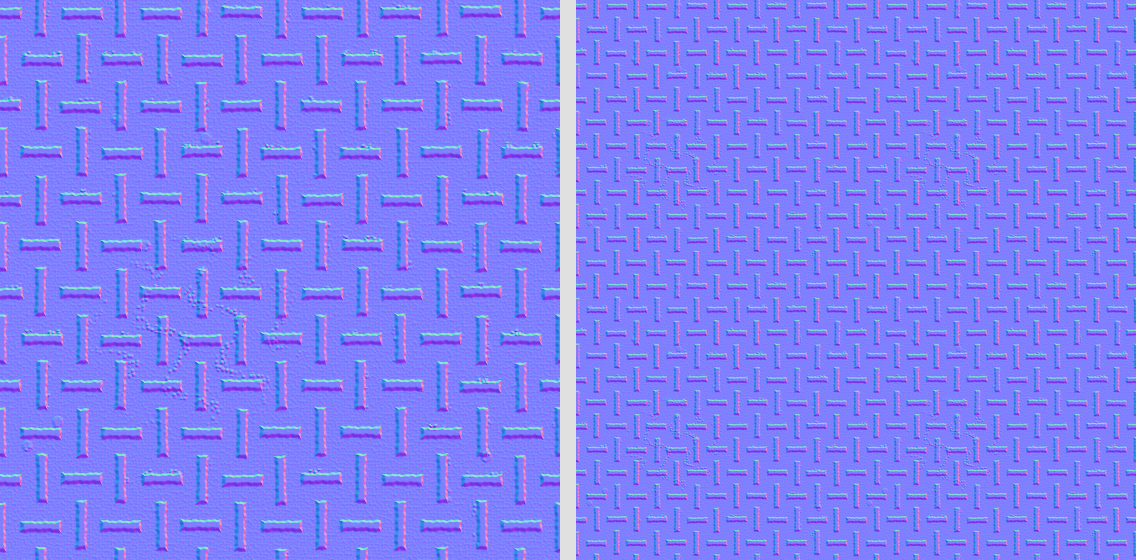
Left: one tile. Right: repeated 2 by 2.
Reproduce this texture map procedurally as a Shadertoy shader.

```glsl
// Tangent-space normal map of worn tread plate: raised bars in a basket weave.

const vec2  GRID = vec2(14.0, 12.0);          // bars across and down, both even
const vec2  ORIGIN = vec2(0.03, 0.72);        // first bar centre, in grid cells
const vec2  LYING_HALF = vec2(0.0376, 0.0117);
const vec2  STANDING_HALF = vec2(0.0113, 0.0449);
const vec2  BEVEL_LOW = vec2(0.0080, 0.0088); // bevel widths: left, bottom
const vec2  BEVEL_HIGH = vec2(0.0044, 0.0042);// bevel widths: right, top
const float BAR_HEIGHT = 0.0050;
const float JITTER = 0.0045;                  // placement error of each bar
const float TILT = 0.035;
const float PINCH = 0.10;                     // narrowing at mid-length
const float WOBBLE = 0.0005;                  // ragged edges
const float GRAIN_CELLS = 180.0;
const float GRAIN_SLOPE = 0.13;
const float CRUMB_CELLS = 120.0;
const float CRUMB_HEIGHT = 0.0030;
const float BLISTER_CELLS = 13.0;
const float BLISTER_SHARE = 0.04;
const float BLISTER_HEIGHT = 0.0022;
const vec2  DAMAGE_CENTRE = vec2(0.35, 0.40);
const float SAMPLE_STEP = 0.0009;
const float TAU = 6.28319;

vec2 hash2(vec2 p) {
    vec2 k = vec2(dot(p, vec2(127.1, 311.7)), dot(p, vec2(269.5, 183.3)));
    return fract(sin(k) * 43758.5);
}

// Wrapping cellular noise: distance to the nearest point, and its random value
vec2 cellular(vec2 uv, float cells) {
    vec2 p = uv * cells;
    vec2 base = floor(p);
    vec2 nearest = vec2(9.0, 0.0);
    for (int j = -1; j <= 1; j++)
    for (int i = -1; i <= 1; i++) {
        vec2 id = base + vec2(i, j);
        vec2 rnd = hash2(mod(id, cells) + cells);
        float d = length(id + 0.15 + 0.7 * rnd - p);
        if (d < nearest.x) nearest = vec2(d, fract(rnd.x * 7.0 + rnd.y * 13.0));
    }
    return nearest;
}

// Bar relief from 0 to 1 in x, crumbling fringe along the bar edges in y
vec2 barField(vec2 uv) {
    vec2 ragged = sin(TAU * (uv.yx * 37.0 + uv * 11.0))
                + sin(TAU * (uv.yx * 83.0 - uv * 29.0));
    vec2 base = floor(uv * GRID - ORIGIN + 0.5);
    vec2 field = vec2(0.0);
    for (int j = -1; j <= 1; j++)
    for (int i = -1; i <= 1; i++) {
        vec2 id = base + vec2(i, j);
        vec2 rnd = hash2(mod(id, GRID));
        vec2 wear = hash2(mod(id, GRID) + 31.0);
        vec2 p = uv - (id + ORIGIN) / GRID - JITTER * (rnd - 0.5);
        p += TILT * (wear.x - 0.5) * vec2(-p.y, p.x) + WOBBLE * ragged;

        bool lying = mod(id.x + id.y, 2.0) > 0.5;
        vec2 halfSize = lying ? LYING_HALF : STANDING_HALF;
        vec2 along = p / halfSize;
        vec2 pinch = 1.0 - PINCH * max(1.0 - along.yx * along.yx, 0.0);
        vec2 edge = halfSize * (lying ? vec2(1.0, pinch.y) : vec2(pinch.x, 1.0));

        // Each side has its own bevel width
        vec2 ramp = min((edge + p) / BEVEL_LOW, (edge - p) / BEVEL_HIGH);
        field.x = max(field.x, smoothstep(0.0, 1.0, min(ramp.x, ramp.y)));

        // Fringe above lying bars, and beside some standing ones
        float side = wear.x < 0.3 ? -1.0 : 1.0;
        vec2 q = lying ? vec2(p.x, p.y - edge.y) : vec2(p.y, side * p.x - edge.x);
        float reach = lying ? halfSize.x : halfSize.y;
        float fringe = (1.0 - smoothstep(0.002, 0.007, abs(q.y - 0.001)))
                     * (1.0 - smoothstep(reach - 0.008, reach, abs(q.x)));
        float amount = smoothstep(0.35, 0.85, wear.y) * (lying ? 1.0 : 0.55);
        float broken = smoothstep(-0.5, 0.6, sin(q.x * 110.0 + rnd.x * TAU));
        field.y = max(field.y, fringe * amount * broken);
    }
    return field;
}

// Scuffed streaks gathered around one area of the plate
float damage(vec2 uv) {
    vec2 c = cos(TAU * (uv - DAMAGE_CENTRE));
    float streak = sin(TAU * (9.0 * uv.x + 4.0 * uv.y)
                 + 2.0 * sin(TAU * (7.0 * uv.y - 3.0 * uv.x)));
    return smoothstep(1.1, 1.9, c.x + c.y) * smoothstep(0.6, 1.0, streak);
}

float height(vec2 uv) {
    vec2 bars = barField(uv);
    vec2 grain = cellular(uv, GRAIN_CELLS);
    vec2 crumb = cellular(uv, CRUMB_CELLS);
    vec2 blister = cellular(uv, BLISTER_CELLS);

    float lump = (1.0 - smoothstep(0.05, 0.6, crumb.x)) * smoothstep(0.2, 0.6, crumb.y);
    float disc = (1.0 - smoothstep(0.08, 0.15, blister.x))
               * step(1.0 - BLISTER_SHARE, blister.y);

    float h = BAR_HEIGHT * bars.x;
    h += CRUMB_HEIGHT * lump * max(bars.y, 0.7 * damage(uv));
    h += BLISTER_HEIGHT * disc * (0.5 + 0.5 * lump);
    h += GRAIN_SLOPE / GRAIN_CELLS * grain.x * grain.x * (1.0 - 0.55 * bars.x);
    return h;
}

void mainImage(out vec4 fragColor, in vec2 fragCoord) {
    vec2 uv = fragCoord / iResolution.xy;
    vec2 e = vec2(SAMPLE_STEP, 0.0);
    vec2 slope = vec2(height(uv + e.xy) - height(uv - e.xy),
                      height(uv + e.yx) - height(uv - e.yx)) / (2.0 * SAMPLE_STEP);
    vec3 normal = normalize(vec3(-slope, 1.0));
    fragColor = vec4(0.5 + 0.5 * normal, 1.0);
}
```
